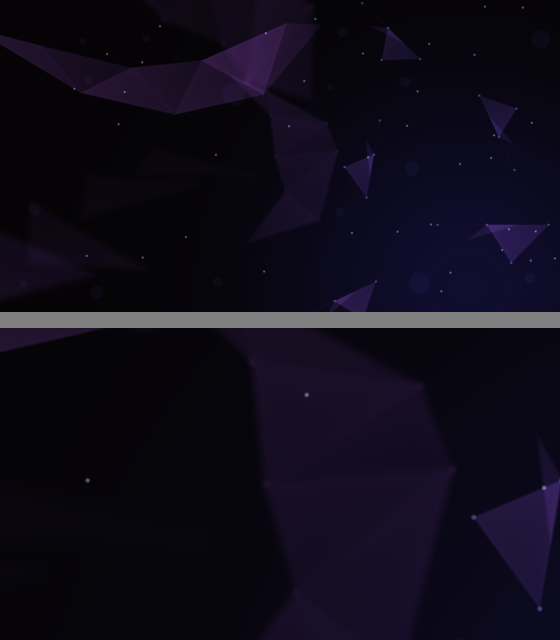
Top: the whole. Bottom: its middle third, enlarged.
This background is drawn by a Shadertoy shader. Its source:

```glsl
// Drifting translucent purple facets over a near-black backdrop with a navy glow.
// Facets are triangle strips along Bezier curves plus loose shards; sparse
// specks and faint out-of-focus discs come from jittered grids.

float hash(float n) {
    n = fract(n * 0.1031);
    n *= n + 33.33;
    return fract(n * (n + n));
}

vec2 hash2(vec2 p) {
    vec3 q = fract(p.xyx * vec3(0.1031, 0.1030, 0.0973));
    q += dot(q, q.yzx + 33.33);
    return fract((q.xx + q.yz) * q.zy);
}

float segment(vec2 p, vec2 a, vec2 b) {
    vec2 e = b - a, v = p - a;
    return length(v - e * clamp(dot(v, e) / dot(e, e), 0.0, 1.0));
}

float cross2(vec2 a, vec2 b) { return a.x * b.y - a.y * b.x; }

// Signed distance, negative inside
float triangle(vec2 p, vec2 a, vec2 b, vec2 c) {
    float s = sign(cross2(b - a, c - a));
    float inside = min(min(s * cross2(b - a, p - a), s * cross2(c - b, p - b)),
                       s * cross2(a - c, p - c));
    float d = min(min(segment(p, a, b), segment(p, b, c)), segment(p, c, a));
    return inside > 0.0 ? -d : d;
}

// Facet with a soft edge, a faint rim and a fade from a towards c
float facet(vec2 p, vec2 a, vec2 b, vec2 c, float blur) {
    float soft = max(blur, 1.0 / iResolution.y);
    float d = triangle(p, a, b, c);
    float fade = clamp(dot(p - a, c - a) / dot(c - a, c - a), 0.0, 1.0);
    float rim = 0.15 * exp(-abs(d) / (soft + 0.003));
    return smoothstep(soft, -soft, d) * (mix(1.0, 0.6, fade) + rim);
}

// Zigzag vertex i of a strip that widens along the curve a, b, c
vec2 stripVertex(float i, vec2 a, vec2 b, vec2 c, float width, float seed) {
    float t = i / 8.0;
    vec2 dir = normalize(c - a);
    vec2 mid = mix(mix(a, b, t), mix(b, c, t), t);
    float side = mod(i, 2.0) * 2.0 - 1.0;
    float w = width * mix(0.12, 1.0, smoothstep(0.0, 0.4, t));
    return mid + vec2(-dir.y, dir.x) * side * w * (0.5 + hash(i + seed))
               + dir * 0.07 * (hash(i + seed + 41.0) - 0.5);
}

float strip(vec2 p, vec2 a, vec2 b, vec2 c, float width, float blur, float seed) {
    float light = 0.0;
    for (float i = 0.0; i < 7.0; i++) {
        light += (0.4 + 0.6 * hash(i * 3.0 + seed + 17.0))
               * facet(p, stripVertex(i, a, b, c, width, seed),
                          stripVertex(i + 1.0, a, b, c, width, seed),
                          stripVertex(i + 2.0, a, b, c, width, seed), blur);
    }
    return light;
}

float speck(vec2 p, vec2 center, float radius) {
    return smoothstep(radius + 1.0 / iResolution.y, radius * 0.3, length(p - center));
}

void mainImage(out vec4 fragColor, in vec2 fragCoord) {
    vec2 p = fragCoord / iResolution.y;

    // Backdrop with faintly ringed glow
    float r = length(p - vec2(1.5, 0.08));
    float glow = exp(-2.8 * r * r) * (1.0 + 0.025 * sin(r * 60.0));
    vec3 color = mix(vec3(0.018, 0.013, 0.020), vec3(0.062, 0.053, 0.180), glow);

    // Main folded ribbons
    float mesh = strip(p, vec2(-0.05, 0.92), vec2(0.60, 0.52), vec2(1.05, 0.98), 0.075, 0.002, 3.0);
    mesh += 0.5 * strip(p, vec2(0.42, 1.04), vec2(0.75, 0.98), vec2(1.02, 0.82), 0.12, 0.018, 29.0);
    mesh += 0.55 * strip(p, vec2(0.76, 0.73), vec2(1.14, 0.58), vec2(0.90, 0.22), 0.075, 0.008, 57.0);
    color += vec3(0.205, 0.105, 0.280) * mesh * 0.85;

    // Large dim facets, out of focus on the left
    for (float i = 0.0; i < 4.0; i++) {
        vec2 a = vec2(-0.08 + 0.17 * i, 0.02 + 0.14 * i);
        vec2 b = a + vec2(0.38, 0.16 * (hash(i + 5.0) - 0.2));
        vec2 c = a + vec2(0.08 * hash(i + 9.0), 0.24 - 0.05 * i);
        color += vec3(0.070, 0.036, 0.105) * facet(p, a, b, c, 0.022) / (1.0 + 0.8 * i);
    }

    // Crisp shards with sliver tails and lit corners
    for (float i = 0.0; i < 5.0; i++) {
        vec2 center = vec2(1.40 + 0.26 * sin(2.8 * i - 0.5), 0.84 - 0.2 * i);
        float size = 0.075 + 0.045 * hash(i + 71.0);
        float turn = 6.28 * hash(i + 83.0);
        vec2 a = center + size * vec2(cos(turn), sin(turn));
        vec2 b = center + size * 0.8 * vec2(cos(turn + 1.7), sin(turn + 1.7));
        vec2 c = center + size * vec2(cos(turn + 3.9), sin(turn + 3.9));
        vec2 tail = a + (a - c) * 0.8;
        float shard = facet(p, a, b, c, 0.002) + 0.6 * facet(p, a, mix(a, c, 0.5), b * 0.4 + tail * 0.6, 0.003);
        shard += 0.3 * smoothstep(0.002, 0.0, segment(p, a, tail));
        color += mix(vec3(0.085, 0.055, 0.150), vec3(0.150, 0.075, 0.190), hash(i + 97.0)) * shard;
        float corners = speck(p, a, 0.003) + speck(p, b, 0.003) + speck(p, c, 0.003) + speck(p, tail, 0.003);
        color += vec3(0.20, 0.20, 0.32) * corners;
    }

    // Tiny specks and faint blurred discs
    vec2 cell = floor(p / 0.11);
    vec2 rnd = hash2(cell + 13.0);
    float shown = step(hash2(cell + 61.0).x, 0.15 + 0.18 * smoothstep(0.4, 1.3, p.x));
    color += vec3(0.32, 0.34, 0.42) * shown * speck(p, (cell + 0.1 + 0.8 * rnd) * 0.11, 0.0025);

    cell = floor(p / 0.2);
    rnd = hash2(cell + 37.0);
    float radius = 0.012 + 0.03 * rnd.x * rnd.x;
    float disc = smoothstep(radius, radius * 0.75, length(p - (cell + 0.25 + 0.5 * rnd) * 0.2));
    color += vec3(0.022, 0.018, 0.045) * disc * step(hash2(cell + 91.0).y, 0.45);

    fragColor = vec4(color, 1.0);
}
```
